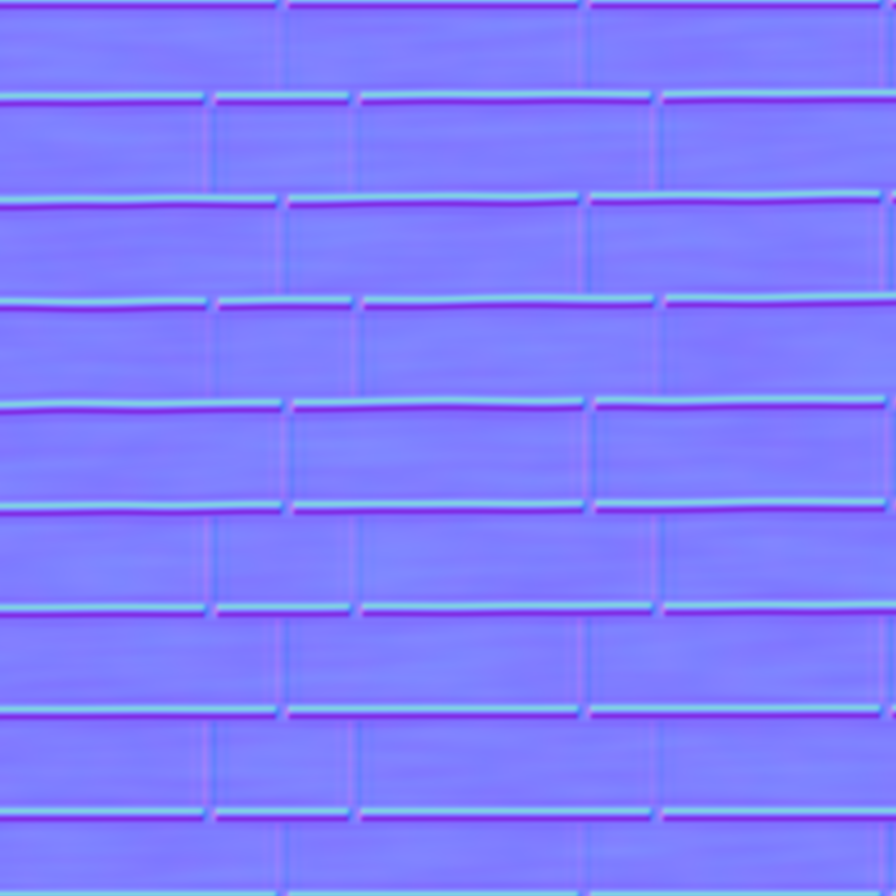
This texture map is drawn by a Shadertoy shader. Its source:

```glsl
// Tangent-space normal map of a running-bond brick wall: nine courses of long bricks.
// Bed joints are strong paired slopes, head joints are faint, and stretched
// gradient noise adds worn streaks. All lengths are fractions of the canvas.

const float TOP_OFFSET   = 0.0026;  // first bed joint below the top edge
const float FIRST_COURSE = 0.1074;  // height of the top course
const float COURSE       = 0.1142;  // height of the other courses
const float LAST_COURSE  = 8.0;
const float BRICK        = 0.337;   // brick length
const float EVEN_START   = 0.315;   // first head joint, even courses
const float ODD_START    = 0.396;   // first full head joint, odd courses
const float HALF_JOINT   = 0.234;   // extra joint that cuts the short brick
const float TILT         = 0.007;   // rise of the bed joints to the right
const float BULGE        = 0.006;   // sideways drift of the middle courses
const float WOBBLE       = 0.0025;
const float BED_OFFSET   = 0.0045;  // joint centre to middle of each slope
const float BED_WIDTH    = 0.0042;
const float BED_SLOPE    = 0.64;
const float LIP_SLOPE    = 0.09;    // soft rim beyond the bed joint
const float HEAD_OFFSET  = 0.0055;
const float HEAD_WIDTH   = 0.0036;
const float HEAD_SLOPE   = 0.16;
const float CORNER_SLOPE = 0.38;
const float WEAR         = 0.15;

float hash(vec2 p) {
    vec3 q = fract(p.xyx * vec3(0.1031, 0.1030, 0.0973));
    q += dot(q, q.yzx + 33.33);
    return fract((q.x + q.y) * q.z);
}

vec2 gradient(vec2 cell) {
    float angle = 6.2832 * hash(cell);
    return vec2(cos(angle), sin(angle));
}

float gradientNoise(vec2 p) {
    vec2 i = floor(p), f = p - i;
    vec2 w = f * f * f * (f * (f * 6.0 - 15.0) + 10.0);
    vec2 e = vec2(1.0, 0.0);
    float low  = mix(dot(gradient(i), f), dot(gradient(i + e), f - e), w.x);
    float high = mix(dot(gradient(i + e.yx), f - e.yx),
                     dot(gradient(i + 1.0), f - 1.0), w.x);
    return mix(low, high, w.y);
}

float pulse(float d, float width) {
    float t = d / width;
    return exp(-t * t);
}

// Positive pulse before the joint, negative pulse after it
float pairedSlope(float d, float offset, float width) {
    return pulse(d + offset, width) - pulse(d - offset, width);
}

float bedJoint(float index) {
    return clamp(FIRST_COURSE + (index - 1.0) * COURSE, 0.0, 1.0);
}

// Signed distance to the nearest head joint of a course, and that joint's place
vec2 headJoint(float x, float course) {
    bool odd = mod(course, 2.0) > 0.5;
    float start = odd ? ODD_START : EVEN_START;
    float drift = BULGE * pulse(course - 3.8, 1.0);
    x -= drift;
    float joint = start + BRICK * clamp(round((x - start) / BRICK), 0.0, odd ? 1.0 : 2.0);
    if (odd && abs(x - HALF_JOINT) < abs(x - joint)) joint = HALF_JOINT;
    return vec2(x - joint, joint);
}

void mainImage(out vec4 fragColor, in vec2 fragCoord) {
    vec2 uv = fragCoord / iResolution.xy;
    float x = uv.x;

    // Measure downwards, bend the courses, keep the wrap at top and bottom
    float y = fract(1.0 - uv.y - TOP_OFFSET);
    float bend = 6.75 * y * (1.0 - y) * (1.0 - y);
    y += bend * (TILT * (x - 0.4) + WOBBLE * gradientNoise(vec2(x * 9.0, y * 10.0)));

    float level = (y - FIRST_COURSE) / COURSE + 1.0;
    float course = clamp(floor(level), 0.0, LAST_COURSE);
    float bed = clamp(round(level), 0.0, LAST_COURSE + 1.0);
    float bedDist = y - bedJoint(bed);

    // Bed joints break at the heads of the course below, then of the one above
    float breakDist = headJoint(x, bed < 4.5 ? bed : bed - 1.0).x;
    float solid = smoothstep(0.003, 0.011, abs(breakDist));
    vec2 slope = vec2(0.0);
    slope.y += BED_SLOPE * solid * pairedSlope(bedDist, BED_OFFSET, BED_WIDTH);
    slope.y -= LIP_SLOPE * pulse(abs(bedDist) - 0.014, 0.004);

    // Rounded corners at each break
    slope.x -= CORNER_SLOPE * pulse(bedDist, 0.0065)
             * pairedSlope(breakDist, 0.0058, 0.0045);

    // Head joints, each with its own depth and a weak second line
    float face = smoothstep(0.005, 0.014, abs(bedDist));
    vec2 head = headJoint(x, course);
    float depth = mix(0.45, 1.3, hash(vec2(head.y * 91.0, course + 3.0)));
    float line = pairedSlope(head.x, HEAD_OFFSET, HEAD_WIDTH)
               + 0.3 * pairedSlope(head.x, 0.019, 0.004);
    slope.x += HEAD_SLOPE * depth * face * line;

    // Worn faces: long streaks over broad unevenness
    vec2 p = vec2(x, y + 0.02 * x) + course * vec2(3.7, 1.3);
    float streaks = gradientNoise(p * vec2(7.0, 65.0));
    float broad = gradientNoise(p * vec2(5.0, 19.0));
    slope.y += WEAR * face * (0.65 * streaks + 0.5 * broad - 0.05);
    slope.x += WEAR * face * 0.3 * gradientNoise(p * vec2(26.0, 34.0) + 17.0);

    vec3 normal = vec3(slope, sqrt(max(1.0 - dot(slope, slope), 0.0)));
    fragColor = vec4(0.5 + 0.5 * normal, 1.0);
}
```
